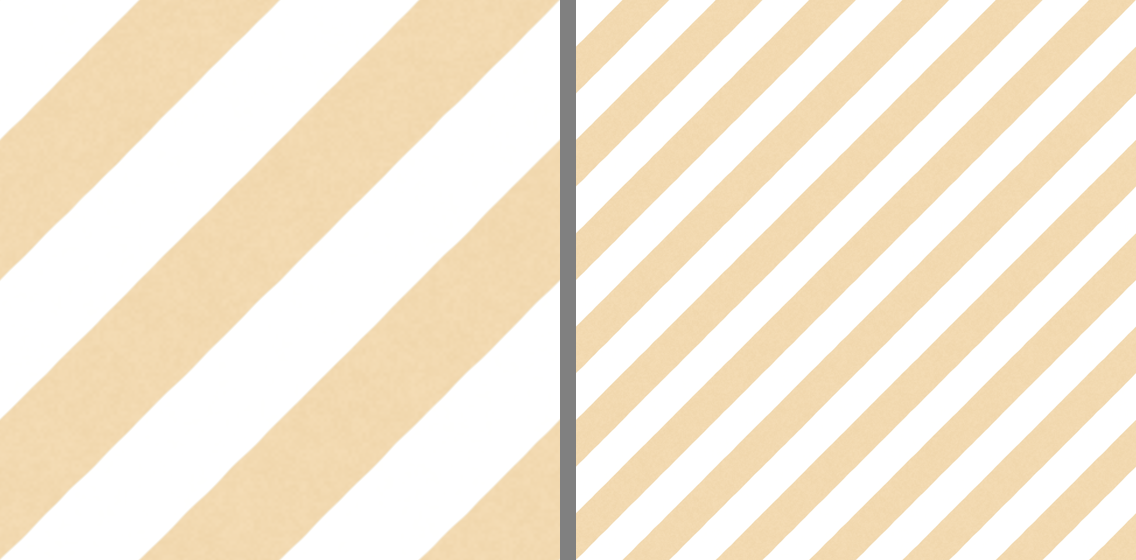
Left, the tile; right, the same tile 3 across and 3 down.
Give the GLSL for this pattern, as a WebGL 2 fragment shader.

```glsl
#version 300 es
precision highp float;
// Broad sand-coloured diagonal stripes on white, two repeats across and down.
// A periodic stripe distance gives soft, faintly uneven edges; wrapping value
// noise adds a fine paper grain.

uniform vec2 u_resolution;
out vec4 fragColor;

const vec3 SAND = vec3(0.949, 0.851, 0.690);
const vec3 WHITE = vec3(1.0);
const vec3 RIM_SHADE = vec3(0.014, 0.006, 0.004);
const float REPEATS = 2.0;
const float SAND_SHARE = 0.5;
const float EDGE_SOFTNESS = 0.0028;
const float EDGE_WOBBLE = 0.0012;

float hash(vec2 p) {
    vec3 q = fract(vec3(p.xyx) * 0.1031);
    q += dot(q, q.yzx + 33.33);
    return fract((q.x + q.y) * q.z);
}

// Value noise in -1..1 that wraps after a whole number of cells
float tileNoise(vec2 uv, float cells, float seed) {
    vec2 p = uv * cells;
    vec2 cell = floor(p);
    vec2 f = fract(p);
    f = f * f * (3.0 - 2.0 * f);
    vec2 lo = mod(cell, cells) + seed;
    vec2 hi = mod(cell + 1.0, cells) + seed;
    float bottom = mix(hash(lo), hash(vec2(hi.x, lo.y)), f.x);
    float top = mix(hash(vec2(lo.x, hi.y)), hash(hi), f.x);
    return 2.0 * mix(bottom, top, f.y) - 1.0;
}

// Signed distance to a rising diagonal stripe, negative inside
float stripeDistance(vec2 uv, float repeats, float share) {
    float phase = fract((uv.x - uv.y) * repeats - 0.25);
    return (abs(phase - 0.5) - 0.5 * share) / (repeats * sqrt(2.0));
}

// Fine specks over softer mottling
float paperGrain(vec2 uv) {
    return 0.5 * tileNoise(uv, 160.0, 11.0)
         + 0.35 * tileNoise(uv, 72.0, 47.0)
         + 0.15 * tileNoise(uv, 16.0, 83.0);
}

void main() {
    vec2 uv = gl_FragCoord.xy / u_resolution;
    float pixel = 1.0 / min(u_resolution.x, u_resolution.y);

    // Stripe coverage
    float d = stripeDistance(uv, REPEATS, SAND_SHARE);
    d += EDGE_WOBBLE * tileNoise(uv, 24.0, 5.0);
    float softness = max(EDGE_SOFTNESS, 0.75 * pixel);
    float coverage = 1.0 - smoothstep(-softness, softness, d);

    // Grain shows on the sand and barely on the white
    float grain = paperGrain(uv);
    vec3 sand = SAND + grain * vec3(0.012, 0.016, 0.024);
    vec3 white = WHITE - max(grain, 0.0) * vec3(0.001, 0.002, 0.005);

    // Slightly duller rim where the colours meet
    float rim = 4.0 * coverage * (1.0 - coverage);
    vec3 color = mix(white, sand, coverage) - rim * RIM_SHADE;
    fragColor = vec4(clamp(color, 0.0, 1.0), 1.0);
}
```
